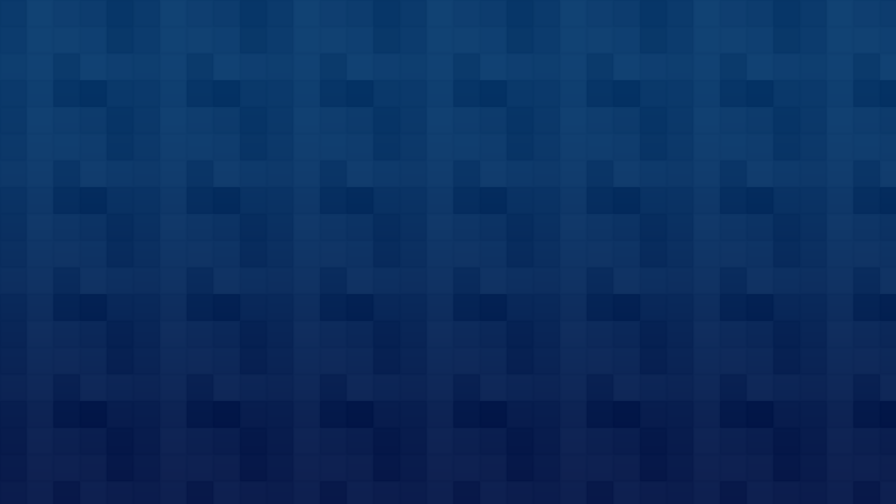
Give the GLSL for this background, as a Shadertoy shader.

```glsl
#define CELLS_PER_HEIGHT vec2(18.9, 18.85)
#define TOP_COLOUR vec3(0.050, 0.236, 0.430)
#define BOTTOM_COLOUR vec3(0.038, 0.100, 0.290)
#define FADE_LOW -0.1
#define FADE_HIGH 0.9
#define TONE_STRENGTH vec3(0.026, 0.030, 0.028)
#define EDGE_SOFTNESS 0.03
#define SEAM_WIDTH 0.09
#define SEAM_DEPTH 0.008

// Tones of the repeating tile: five columns, four rows from the top
const float tileTones[20] = float[20](
    -0.3, 0.7,  0.3,  0.0, -0.8,
    -0.1, 0.7,  0.6,  0.4, -0.6,
     0.2, 0.7, -0.3,  0.7,  0.3,
    -0.3, 0.4, -0.9, -1.3, -0.4);

float cellTone(vec2 cell) {
    vec2 slot = mod(cell, vec2(5.0, 4.0));
    return tileTones[int(slot.y + 0.5) * 5 + int(slot.x + 0.5)];
}

// Flat cells whose shared edges blend over a narrow band
float mosaic(vec2 grid, float softness) {
    vec2 corner = floor(grid - 0.5);
    vec2 blend = smoothstep(0.5 - softness, 0.5 + softness, fract(grid - 0.5));
    float upper = mix(cellTone(corner), cellTone(corner + vec2(1.0, 0.0)), blend.x);
    float lower = mix(cellTone(corner + vec2(0.0, 1.0)), cellTone(corner + 1.0), blend.x);
    return mix(upper, lower, blend.y);
}

// Faint dark lines between cells
float seams(vec2 grid) {
    vec2 edgeDistance = 0.5 - abs(fract(grid) - 0.5);
    return 1.0 - smoothstep(0.0, SEAM_WIDTH, min(edgeDistance.x, edgeDistance.y));
}

void mainImage(out vec4 fragColor, in vec2 fragCoord) {
    vec2 position = fragCoord / iResolution.y;
    vec2 grid = vec2(position.x, 1.0 - position.y) * CELLS_PER_HEIGHT;
    float pixelSize = CELLS_PER_HEIGHT.y / iResolution.y;

    // Vertical fade
    float fade = smoothstep(FADE_LOW, FADE_HIGH, position.y);
    vec3 colour = mix(BOTTOM_COLOUR, TOP_COLOUR, fade);

    // Square pattern
    colour += TONE_STRENGTH * mosaic(grid, max(EDGE_SOFTNESS, 0.5 * pixelSize));
    colour -= SEAM_DEPTH * seams(grid);

    fragColor = vec4(clamp(colour, 0.0, 1.0), 1.0);
}
```
